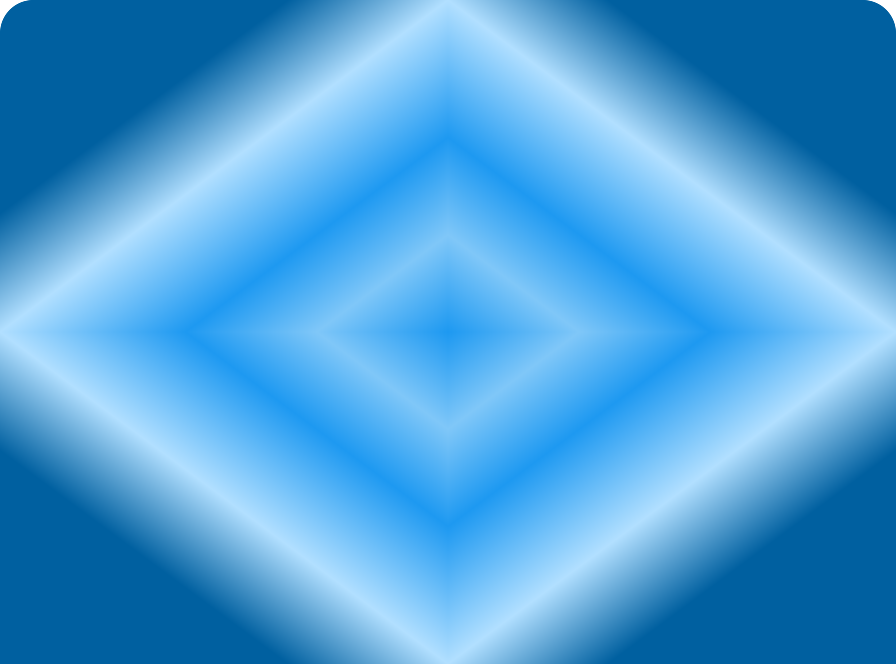
Give the GLSL for this background, as a Shadertoy shader.

```glsl
// Concentric diamond glow: nested blue bands spread from the centre to the edges.
// A scaled Manhattan distance drives a piecewise linear colour ramp, and the
// two upper corners of the panel are rounded off against white.

// Ramp positions: 0 is the centre, 1 touches the middle of each canvas side.
const float INNER_GLOW = 0.293;
const float BLUE_RING  = 0.586;
const float OUTER_GLOW = 1.0;
const float OUTER_FADE = 1.357;

// Corner radius as a share of the canvas height.
const float CORNER_RADIUS = 0.050;

const vec3 AZURE     = vec3(0.115, 0.600, 0.945);
const vec3 SOFT_BLUE = vec3(0.500, 0.780, 0.973);
const vec3 PALE_BLUE = vec3(0.695, 0.875, 1.000);
const vec3 DEEP_BLUE = vec3(0.000, 0.376, 0.627);
const vec3 PAPER     = vec3(1.0);

// Linear progress from a to b, limited to 0..1.
float ramp(float a, float b, float x) {
    return clamp((x - a) / (b - a), 0.0, 1.0);
}

// Colour of the diamond gradient at distance d.
vec3 diamondColor(float d) {
    vec3 color = mix(AZURE, SOFT_BLUE, ramp(0.0, INNER_GLOW, d));
    color = mix(color, AZURE, ramp(INNER_GLOW, BLUE_RING, d));
    color = mix(color, PALE_BLUE, ramp(BLUE_RING, OUTER_GLOW, d));
    return mix(color, DEEP_BLUE, ramp(OUTER_GLOW, OUTER_FADE, d));
}

// Signed distance to a panel with rounded upper corners, in canvas heights.
float panelDistance(vec2 p, vec2 halfSize) {
    vec2 q = vec2(abs(p.x), p.y) - halfSize + CORNER_RADIUS;
    return length(max(q, 0.0)) - CORNER_RADIUS;
}

void mainImage(out vec4 fragColor, in vec2 fragCoord) {
    vec2 centered = 2.0 * fragCoord / iResolution.xy - 1.0;
    vec3 color = diamondColor(abs(centered.x) + abs(centered.y));

    // Rounded upper corners, smoothed over about one pixel
    vec2 halfSize = 0.5 * vec2(iResolution.x / iResolution.y, 1.0);
    float pixel = 1.0 / iResolution.y;
    float outside = smoothstep(-0.5 * pixel, 0.5 * pixel,
                               panelDistance(centered * halfSize, halfSize));

    fragColor = vec4(mix(color, PAPER, outside), 1.0);
}
```
